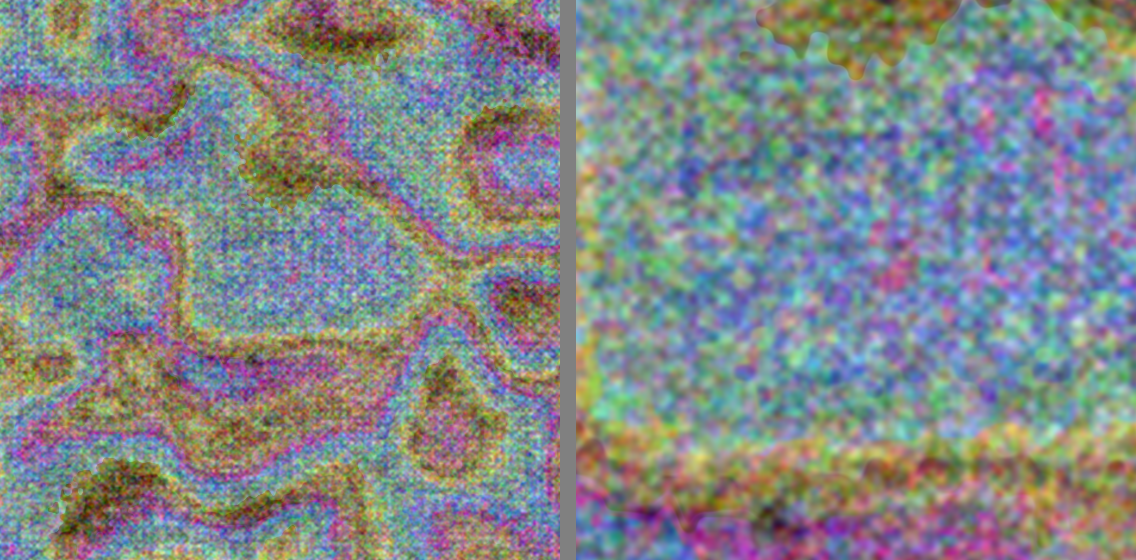
Left: the whole. Right: its middle third, enlarged.
This background is drawn by a Shadertoy shader. Its source:

```glsl
// Nested iridescent contour bands over a warped field, covered by a fine woven colour grain.

const float TAU = 6.28318;

float hash(vec2 p) {
    return fract(sin(dot(p, vec2(127.1, 311.7))) * 43758.5453);
}

float noise(vec2 p) {
    vec2 i = floor(p), f = fract(p);
    f = f * f * (3.0 - 2.0 * f);
    return mix(mix(hash(i), hash(i + vec2(1, 0)), f.x),
               mix(hash(i + vec2(0, 1)), hash(i + vec2(1, 1)), f.x), f.y);
}

// Independent noise in each colour channel, centred on zero
vec3 colourNoise(vec2 p) {
    return vec3(noise(p), noise(p + 371.3), noise(p + 819.7)) - 0.5;
}

// Cyclic palette; the step positions set the share of each colour
vec3 bandColour(float phase) {
    float t = fract(phase);
    vec3 tan_ = vec3(0.55, 0.47, 0.35);
    vec3 c = mix(tan_, vec3(0.64, 0.62, 0.42), smoothstep(0.13, 0.21, t));
    c = mix(c, vec3(0.53, 0.64, 0.61), smoothstep(0.31, 0.39, t));
    c = mix(c, vec3(0.42, 0.51, 0.67), smoothstep(0.54, 0.62, t));
    c = mix(c, vec3(0.64, 0.40, 0.63), smoothstep(0.71, 0.78, t));
    c = mix(c, vec3(0.62, 0.49, 0.51), smoothstep(0.82, 0.88, t));
    return mix(c, tan_, smoothstep(0.94, 1.0, t));
}

// Height whose level lines form the loops, hooks and long diagonal bands
float contourField(vec2 p) {
    vec2 warp = vec2(noise(p * 5.0 + 13.0), noise(p * 5.0 + 47.0)) - 0.5;
    vec2 q = p + 0.14 * warp;
    float height = 2.6 * noise(q * vec2(3.4, 4.2) + 5.0);
    height += 1.1 * noise(q * vec2(7.5, 8.5) + 29.0);
    return height + 0.9 * (p.y + 0.45 * p.x);
}

void mainImage(out vec4 fragColor, in vec2 fragCoord) {
    vec2 p = fragCoord / iResolution.y;

    // Ragged band edges
    float height = contourField(p);
    float phase = height + 0.22 * (noise(p * 90.0) - 0.5);
    vec3 colour = bandColour(phase);

    // Pale and dark lines that run along the bands
    float lines = cos(TAU * 3.0 * height);
    colour += 0.05 * lines * (0.4 + noise(p * 9.0 + 61.0));

    // Dark hollows, mostly within the warm bands
    float warm = smoothstep(0.0, 0.15, colour.r - colour.b);
    float hollow = smoothstep(0.58, 0.88, noise(p * vec2(9.0, 12.0) + 83.0));
    colour -= (0.06 + 0.12 * warm) * hollow;

    // Axis-aligned weave, locally fading and slightly bent
    vec2 bend = 0.008 * vec2(noise(p * 7.0), noise(p * 7.0 + 19.0));
    vec2 thread = sin(TAU * 76.0 * (p + bend));
    float weaveStrength = 0.3 + noise(p * 14.0 + 7.0);
    colour += weaveStrength * (0.035 * thread.x * thread.y + 0.018 * (thread.x + thread.y));

    // Coarse and fine chromatic grain
    colour += 0.30 * colourNoise(p * 118.0);
    colour += 0.20 * colourNoise(p * 225.0 + 31.0);
    colour += 0.12 * (noise(p * 150.0 + 57.0) - 0.5);

    fragColor = vec4(clamp(colour, 0.0, 1.0), 1.0);
}
```
